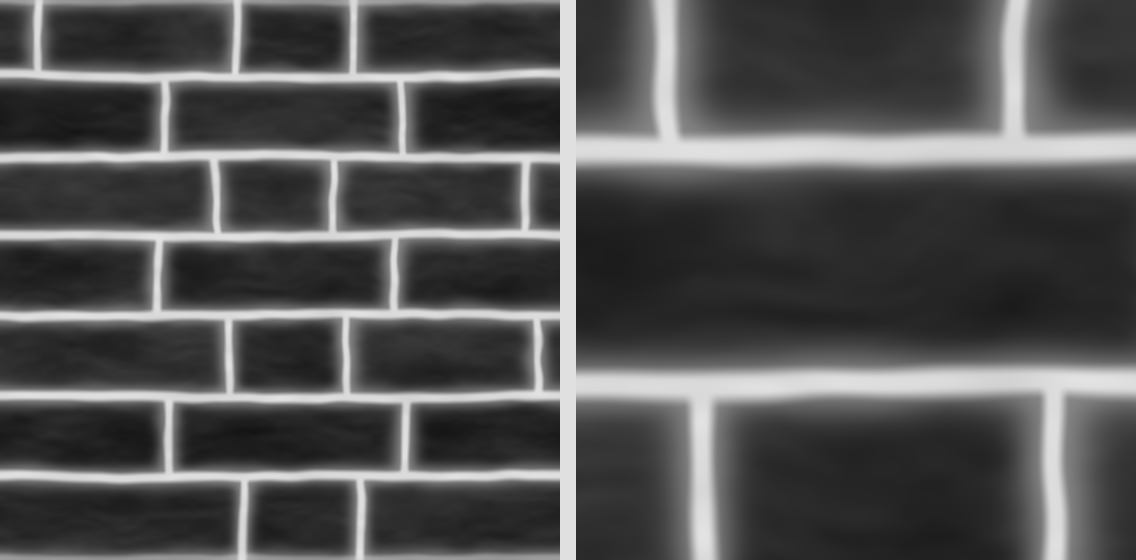
Left, the full canvas; right, a detail of the centre.
This texture map is drawn by a Shadertoy shader. Its source:

```glsl
// Seven courses of dark, soft-edged bricks with pale blurred mortar, in greys.

float hash(vec2 p) {
    vec3 q = fract(p.xyx * vec3(0.1031, 0.1030, 0.0973));
    q += dot(q, q.yzx + 33.33);
    return fract((q.x + q.y) * q.z);
}

// Value noise that tiles over the canvas, with the given cells across and down
float noise(vec2 p, vec2 cells) {
    p *= cells;
    vec2 i = floor(p), f = fract(p);
    f = f * f * (3.0 - 2.0 * f);
    vec2 a = mod(i, cells), b = mod(i + 1.0, cells);
    a += cells * 3.0;
    b += cells * 3.0;
    return mix(mix(hash(a), hash(vec2(b.x, a.y)), f.x),
               mix(hash(vec2(a.x, b.y)), hash(b), f.x), f.y);
}

// Height of the bed joint above a course, counted from the top
float bedHeight(float k) {
    return (k < 0.5 || k > 6.5) ? k / 7.0 : (k - 0.05) / 7.0;
}

// Place of a head joint along a course; values beyond 1.5 mean none
float headPlace(int row, int joint) {
    float shift = float[7](0.013, 0.0, -0.023, -0.014, 0.0, 0.006, 0.026)[row];
    if (row % 2 == 1) return joint == 2 ? 9.0 : (joint == 0 ? 0.295 : 0.718) + shift;
    if (joint < 2) return (joint == 0 ? 0.409 : 0.618) + shift;
    return row == 0 ? 0.068 : row == 6 ? 9.0 : 0.961 + shift;
}

float core(float d) { return 1.0 - smoothstep(0.003, 0.014, d); }

float halo(float d, float width) { return exp(-d * d / (width * width)); }

void mainImage(out vec4 fragColor, in vec2 fragCoord) {
    vec2 uv = fragCoord / iResolution.xy;
    vec2 p = vec2(uv.x, 1.0 - uv.y);

    // Hand-laid waviness of the bed joints
    float y = p.y + 0.008 * (noise(p, vec2(5.0, 7.0)) - 0.5)
                  + 0.003 * (noise(p, vec2(23.0, 14.0)) - 0.5);
    float row = clamp(floor(y * 7.0 + 0.05), 0.0, 6.0);
    int course = int(row);

    // Nearest head joint, and which brick of the course this is
    float headDist = 1.0, brick = 0.0, count = 0.0;
    for (int j = 0; j < 3; j++) {
        float place = headPlace(course, j);
        if (place > 1.5) continue;
        float lean = (hash(vec2(row, float(j) + 5.0)) - 0.5) * 0.08;
        place += lean * (y - (row + 0.5) / 7.0);
        place += 0.004 * (noise(p, vec2(6.0, 28.0)) - 0.5);
        float offset = p.x - place;
        headDist = min(headDist, abs(offset - round(offset)));
        brick += step(0.0, offset);
        count += 1.0;
    }
    vec2 id = vec2(mod(brick, count) + 11.0, row + 3.0);

    // Bed joints are dimmer where the canvas wraps from bottom to top
    float above = abs(y - bedHeight(row));
    float below = abs(bedHeight(row + 1.0) - y);
    float bedDist = min(above, below);
    float edgeBed = (row < 0.5 && above < below) || (row > 5.5 && below < above) ? 0.45 : 1.0;

    // Bright mortar core and the wide worn fringe around it
    float ragged = noise(p, vec2(18.0, 28.0));
    float bedWidth = 0.0155 + 0.007 * ragged;
    float headWidth = 0.015 + 0.007 * hash(id + 7.0) + 0.006 * ragged;
    float bedHalo = halo(bedDist, bedWidth) * mix(1.0, edgeBed, 0.4);
    float headHalo = halo(headDist, headWidth);
    float fringe = 1.0 - (1.0 - bedHalo) * (1.0 - headHalo);
    float bedCore = core(bedDist * (0.9 + 0.3 * ragged)) * edgeBed;
    float headCore = core(headDist * (1.05 + 0.5 * ragged));
    float mortar = 1.0 - (1.0 - bedCore) * (1.0 - headCore);

    // Brick faces: a tone each, with clouds and slanting smears
    float cloud = noise(p, vec2(9.0, 21.0));
    vec2 slanted = p + vec2(0.0, 0.02 * noise(p, vec2(14.0, 14.0)));
    float smear = noise(slanted, vec2(22.0, 70.0));
    float grain = noise(slanted, vec2(64.0, 128.0));
    float face = 0.155 + 0.05 * (hash(id) - 0.5) + 0.075 * (cloud - 0.5)
               + 0.045 * (smear - 0.5) + 0.015 * (grain - 0.5);

    float grey = mix(face, 0.53 + 0.04 * (cloud - 0.5), fringe);
    grey += mortar * (0.33 + 0.05 * (smear - 0.5));
    fragColor = vec4(vec3(grey), 1.0);
}
```
